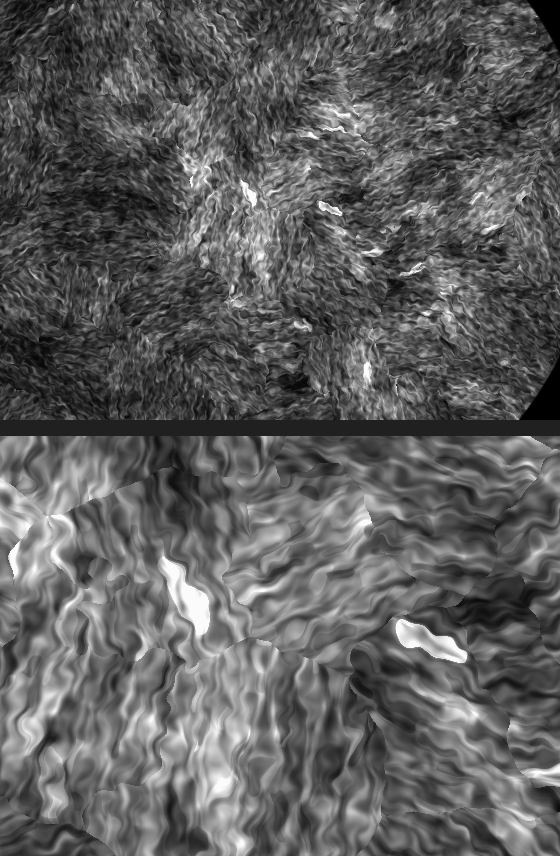
Top: the whole. Bottom: its middle third, enlarged.
A WebGL 1 fragment shader for this texture:

```glsl
precision highp float;
// Grey micrograph of a lath microstructure: Voronoi packets set the local
// direction, then ragged overlapping laths, stretched gradient noise and a
// few bright flakes are summed, lit unevenly and cut by a round aperture.
uniform vec2 u_resolution;

vec2 hash2(vec2 c) {
  vec3 q = fract(c.xyx * vec3(0.1031, 0.1030, 0.0973));
  q += dot(q, q.yzx + 33.33);
  return fract((q.xx + q.yz) * q.zy);
}

float cornerSlope(vec2 cell, vec2 corner, vec2 f) {
  return dot(2.0 * hash2(cell + corner) - 1.0, f - corner);
}

float gradientNoise(vec2 p) {
  vec2 i = floor(p), f = p - i;
  vec2 u = f * f * f * (f * (f * 6.0 - 15.0) + 10.0);
  float low = mix(cornerSlope(i, vec2(0, 0), f), cornerSlope(i, vec2(1, 0), f), u.x);
  float high = mix(cornerSlope(i, vec2(0, 1), f), cornerSlope(i, vec2(1, 1), f), u.x);
  return mix(low, high, u.y);
}

vec2 rotate(vec2 p, float angle) {
  float c = cos(angle), s = sin(angle);
  return vec2(c * p.x + s * p.y, c * p.y - s * p.x);
}

// Nearest packet: direction in x, tone in y, noise offset in z.
vec3 packetAt(vec2 p) {
  vec2 nearest = vec2(0.0);
  float best = 9.0;
  for (int j = -1; j <= 1; j++) {
    for (int i = -1; i <= 1; i++) {
      vec2 cell = floor(p) + vec2(i, j);
      vec2 d = cell + hash2(cell + 40.0) - p;
      if (dot(d, d) < best) {
        best = dot(d, d);
        nearest = cell;
      }
    }
  }
  vec2 r = hash2(nearest + 71.0);
  float spread = mix(1.57, 0.65, smoothstep(3.0, 6.0, nearest.x));
  float lean = nearest.y > 2.0 ? 0.6 : -0.7;
  return vec3(lean + spread * (2.0 * r.x - 1.0), r.y - 0.5, 50.0 * r.x);
}

// Overlapping laths, one per grid cell; returns a tone from -0.5 to 0.5.
float laths(vec2 p, float direction, float seed) {
  float tone = 0.0;
  for (int j = -1; j <= 1; j++) {
    for (int i = -1; i <= 1; i++) {
      vec2 cell = floor(p) + vec2(i, j);
      vec2 place = hash2(cell + seed);
      vec2 look = hash2(cell + seed + 31.0);
      vec2 size = hash2(cell + seed + 67.0);
      vec2 d = p - cell - 0.5 - 0.7 * (place - 0.5);
      vec2 q = rotate(d, direction + 0.9 * (look.x - 0.5));
      q /= vec2(mix(0.35, 0.9, size.x), mix(0.09, 0.25, size.y));
      q *= q;
      tone = mix(tone, look.y - 0.5, smoothstep(1.2, 0.75, length(q)));
    }
  }
  return tone;
}

void main() {
  vec2 p = gl_FragCoord.xy / u_resolution.y;

  // Ragged outlines for packets and laths
  vec2 ragged = p + 0.012 * vec2(gradientNoise(p * 55.0), gradientNoise(p * 55.0 + 19.0));
  vec2 bent = ragged + 0.07 * vec2(gradientNoise(p * 13.0), gradientNoise(p * 13.0 + 37.0));
  vec3 packet = packetAt(bent * 6.0);

  // Laths at three sizes, stronger to the right
  float coarse = laths(ragged * 9.0, packet.x, 3.0);
  float medium = laths(ragged * 21.0, packet.x, 103.0);
  float fine = laths(ragged * 44.0, packet.x, 211.0);
  float strength = mix(0.6, 1.1, smoothstep(0.1, 0.9, p.x));

  // Fine streaks along the packet, plus undirected grain
  vec2 along = rotate(ragged, packet.x) + packet.z;
  float streaks = gradientNoise(along * vec2(32.0, 115.0))
                + 0.5 * gradientNoise(along * vec2(75.0, 190.0));
  float grain = gradientNoise(p * 80.0 + 7.0);

  // Uneven light: bright middle, dim sides, cloudy patches
  float fromMiddle = length(p - vec2(0.78, 0.43));
  float light = 0.63 - 0.25 * fromMiddle;
  light += 0.26 * gradientNoise(p * 3.2 + 5.0) + 0.22 * gradientNoise(p * 9.0 + 23.0);

  float tone = light + 0.1 * packet.y;
  tone += strength * (0.32 * coarse + 0.28 * medium) + 0.2 * fine;
  tone += 0.36 * streaks + 0.16 * grain;
  tone += 0.3 * smoothstep(0.42, 0.46, medium) * exp(-14.0 * fromMiddle * fromMiddle);

  // Squaring deepens the shadows; the aperture blackens the right corners
  float grey = 0.025 + pow(clamp(tone, 0.0, 0.98), 2.0);
  grey *= smoothstep(0.817, 0.811, length(p - vec2(0.602, 0.512)));
  gl_FragColor = vec4(vec3(grey), 1.0);
}
```
